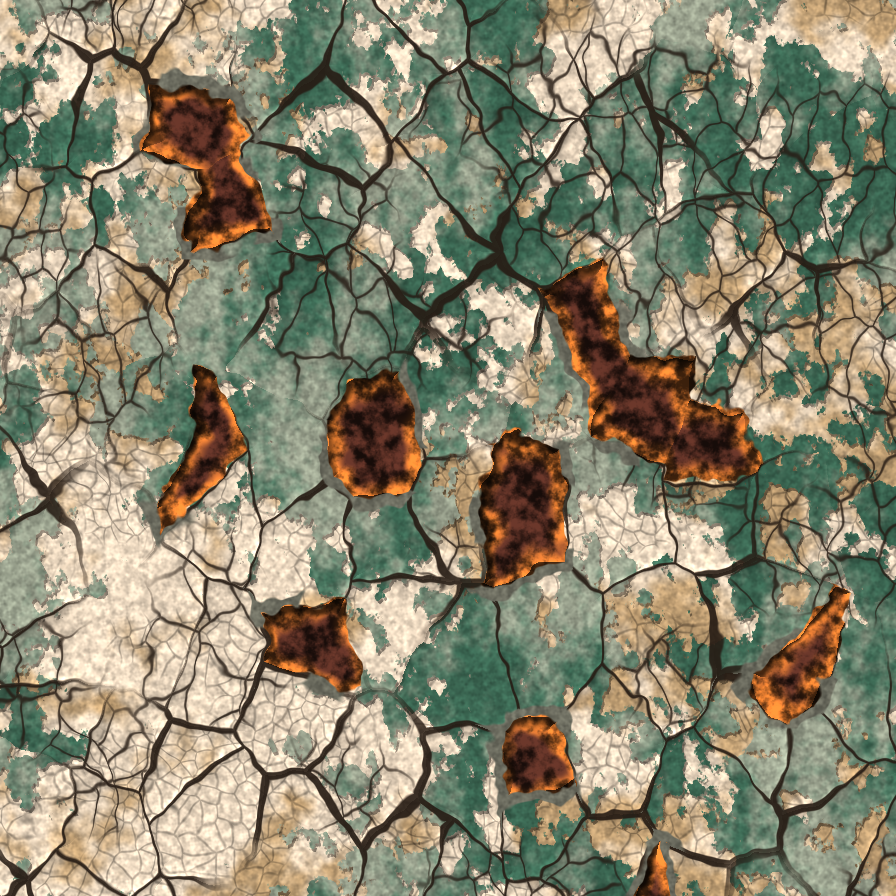
Reproduce this texture procedurally as a Shadertoy shader.

```glsl
const vec2 LIGHT = vec2(-0.5, 0.86);
const vec3 DEEP_GREEN = vec3(0.23, 0.40, 0.32), GREY_GREEN = vec3(0.61, 0.64, 0.56);
const vec3 TAN = vec3(0.75, 0.62, 0.45), CREAM = vec3(0.95, 0.87, 0.77);
const vec3 ORANGE_RUST = vec3(0.66, 0.36, 0.14), DARK_RUST = vec3(0.25, 0.13, 0.10);
const vec3 STEEL = vec3(0.42, 0.42, 0.37), CRACK = vec3(0.15, 0.11, 0.08);

// Border distance, signed hole distance (positive inside), directions to both
struct Plate { float edge; float hole; vec2 toEdge; vec2 toRim; float id; };

float hash(vec2 c) {
    vec3 q = fract(c.xyx * 0.1031);
    q += dot(q, q.yzx + 33.33);
    return fract((q.x + q.y) * q.z);
}
vec2 site(vec2 cell) {
    return cell + vec2(hash(cell + 17.0), hash(cell + 59.0));
}
float noise(vec2 p) {
    vec2 i = floor(p), f = fract(p);
    f = f * f * (3.0 - 2.0 * f);
    float low = mix(hash(i), hash(i + vec2(1, 0)), f.x);
    float high = mix(hash(i + vec2(0, 1)), hash(i + vec2(1, 1)), f.x);
    return mix(low, high, f.y);
}
float fbm(vec2 p, int octaves) {
    float sum = 0.0, total = 0.0, gain = 1.0;
    for (int i = 0; i < octaves; i++) {
        sum += gain * noise(p);
        total += gain;
        gain *= 0.6;
        p = mat2(1.6, 1.2, -1.2, 1.6) * p + 11.7;
    }
    return sum / total;
}
float blob(vec2 p, vec2 centre, float tightness) {
    return exp(-tightness * dot(p - centre, p - centre));
}
// Fallen plates gather around the middle
bool isMissing(vec2 cell, vec2 scale) {
    return hash(cell + 71.0) < 0.035 + 0.2 * blob((cell + 0.5) / scale, vec2(0.52, 0.5), 13.0);
}
// Voronoi plates, distances in canvas units
Plate plates(vec2 p, vec2 scale) {
    p *= scale;
    vec2 home = floor(p), base = home, nearest = vec2(8.0);
    for (int i = 0; i < 9; i++) {
        vec2 cell = base + vec2(i % 3 - 1, i / 3 - 1);
        vec2 toSite = site(cell) - p;
        if (dot(toSite, toSite) < dot(nearest, nearest)) { nearest = toSite; home = cell; }
    }
    bool gone = isMissing(home, scale);
    Plate plate = Plate(8.0, 8.0, vec2(0), vec2(0), hash(home + 7.0));
    for (int i = 0; i < 25; i++) {
        if (i == 12) continue;
        vec2 cell = home + vec2(i % 5 - 2, i / 5 - 2);
        vec2 toSite = site(cell) - p, normal = normalize(toSite - nearest);
        float d = dot(0.5 * (toSite + nearest), normal);
        if (d < plate.edge) { plate.edge = d; plate.toEdge = normal; }
        if (d < plate.hole && isMissing(cell, scale) != gone) { plate.hole = d; plate.toRim = normal; }
    }
    float unit = 2.0 / (scale.x + scale.y);
    plate.edge *= unit;
    plate.hole *= gone ? unit : -unit;
    return plate;
}
// Share of primer showing through the green
float wear(vec2 p, float bias) {
    float broad = fbm(p * vec2(5.5, 3.5) + 4.0, 2) - 0.5;
    float flakes = fbm(p * vec2(36.0, 30.0), 5) - 0.5;
    float worn = 0.3 * blob(p, vec2(0.22, 0.2), 14.0) + 0.24 * blob(p, vec2(0.2, 0.94), 28.0);
    return smoothstep(-0.02, 0.025, 0.75 * broad + 1.05 * flakes + worn + bias - 0.09);
}
float crackLine(float edge, float width) {
    return 1.0 - smoothstep(width, width + 0.0022, edge);
}
vec3 rust(vec2 p, float depth) {
    float core = smoothstep(0.004, 0.024, depth + 0.035 * (fbm(p * 22.0, 3) - 0.5));
    float lumps = smoothstep(0.25, 0.75, fbm(p * 75.0, 4));
    return mix(ORANGE_RUST, DARK_RUST, core) * mix(0.35, 1.7, lumps);
}
void mainImage(out vec4 fragColor, in vec2 fragCoord) {
    vec2 p = fragCoord / iResolution.y;
    vec2 bend = vec2(fbm(p * 10.0, 4), fbm(p * 10.0 + 40.0, 4)) - 0.5;
    vec2 q = p + 0.05 * bend;
    Plate plate = plates(q, vec2(10.5, 8.5));
    Plate shard = plates(q + 0.02 * bend + 3.0, vec2(23.0, 16.0));
    Plate hair = plates(q + 9.0, vec2(52.0, 46.0));
    float hole = plate.hole + 0.022 * (fbm(p * 32.0, 3) - 0.5);
    float grain = fbm(p * 190.0, 2);
    // Weathered green paint
    float fade = fbm(p * vec2(9.0, 6.0) + 21.0, 5) + 0.3 * (fbm(p * 70.0, 3) - 0.5);
    fade += 0.12 * (noise(p * vec2(70.0, 9.0)) - 0.5) + 0.16 * (plate.id - 0.5);
    vec3 color = mix(DEEP_GREEN, GREY_GREEN, smoothstep(0.3, 0.66, fade));
    // Primer, shaded by the paint around it
    float bias = 0.14 * (plate.id - 0.5) + 0.08 * (shard.id - 0.5);
    float worn = wear(p, bias), shade = worn * (1.0 - wear(p + 0.004 * LIGHT, bias));
    float pale = fbm(p * 13.0 + 60.0, 4) + 0.16 * blob(p, vec2(0.22, 0.25), 14.0);
    vec3 primer = mix(TAN, CREAM, smoothstep(0.32, 0.58, pale));
    primer *= 1.0 - 0.28 * crackLine(hair.edge, 0.0) * smoothstep(0.4, 0.6, noise(p * 14.0));
    color = mix(color, primer, worn) * (1.0 - 0.42 * shade) * (0.76 + 0.48 * grain);
    // Curled plate edges and cracks
    float parted = smoothstep(0.25, 0.55, noise(p * 7.0 + 31.0));
    float split = smoothstep(0.45, 0.65, noise(p * 8.0 + 77.0));
    color *= 1.0 - 0.35 * parted * exp(-plate.edge / 0.006) * dot(plate.toEdge, LIGHT);
    color *= 1.0 - 0.25 * split * exp(-shard.edge / 0.004);
    float gap = 0.0006 + 0.0032 * smoothstep(0.45, 0.8, noise(p * 11.0 + 5.0));
    float crack = max(parted * crackLine(plate.edge, gap), 0.85 * split * crackLine(shard.edge, 0.0003));
    color = mix(color, CRACK, 0.92 * crack);
    // Bare steel rim around the rusted hole
    float bare = smoothstep(-0.013, -0.010, hole) * smoothstep(0.48, 0.54, noise(p * 19.0 + 8.0));
    color = mix(color, STEEL * (0.75 + 0.5 * grain), bare);
    float overhang = smoothstep(-0.1, 0.6, dot(plate.toRim, LIGHT));
    float shadow = overhang * (1.0 - smoothstep(0.003, 0.014, hole));
    color = mix(color, rust(p, hole) * (1.0 - 0.75 * shadow), smoothstep(-0.001, 0.0015, hole));
    fragColor = vec4(clamp(color, 0.0, 1.0), 1.0);
}
```
